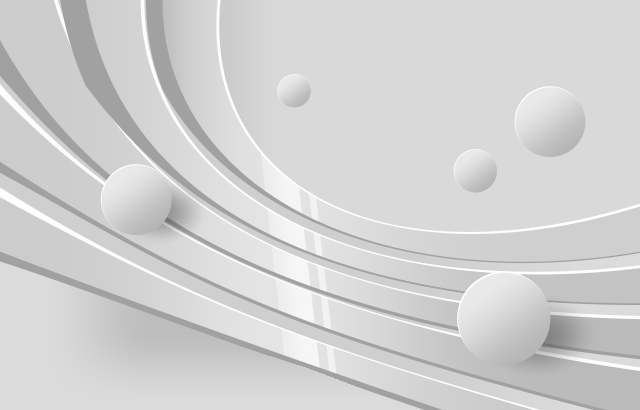
This background is drawn by a Shadertoy shader. Its source:

```glsl
// Pale grey curved steps sweep round an open wall, with matte balls floating before them.
// Every step edge is a conic arc given by two ends, a tangent crossing and a weight;
// steps are painted from the outermost inwards, then the balls and their soft shadows.

const float WIDTH = 768.0;           // canvas width in design units
const float DARK_EDGE = 0.63;
const float RIM_LIGHT = 0.995;
const float GLOSS = 0.965;
const float GLOSS_X = 335.0;         // where the steps catch most light
const float EDGE_TAPER = 75.0;       // how fast edges thin out to the right
const vec3 WALL = vec3(0.856, 0.850, 0.852);
const int STEPS = 5;
const int BALLS = 5;

struct Arc { vec2 start, corner, end; float weight; };

const Arc LOWER[STEPS] = Arc[STEPS](
    Arc(vec2(0, 190), vec2(370, 50), vec2(768, -78), 1.0),
    Arc(vec2(0, 298), vec2(290, 110), vec2(768, -10), 1.6),
    Arc(vec2(0, 444), vec2(171, 131), vec2(768, 65), 1.08),
    Arc(vec2(103, 492), vec2(167, 128), vec2(768, 128), 0.96),
    Arc(vec2(195, 492), vec2(193, 92), vec2(768, 190), 0.72));
const Arc UPPER[STEPS] = Arc[STEPS](
    Arc(vec2(0, 261), vec2(282, 97), vec2(768, -34), 1.5),
    Arc(vec2(0, 385), vec2(235, 126), vec2(768, 49), 1.13),
    Arc(vec2(67, 492), vec2(177, 122), vec2(768, 111), 1.0),
    Arc(vec2(171, 492), vec2(172, 99), vec2(768, 172), 0.77),
    Arc(vec2(263, 492), vec2(221, 74), vec2(768, 246), 0.70));

// Dark edge: base thickness, extra thickness at the left end
const vec2 EDGE[STEPS] = vec2[STEPS](vec2(7, 4), vec2(4, 8), vec2(4, 18), vec2(2, 28), vec2(1.5, 18));
// Light rim: extra width at the left end, extra width at the right end
const vec2 RIM[STEPS] = vec2[STEPS](vec2(9, 1), vec2(7, 3), vec2(3, 2.5), vec2(3, 2), vec2(2, 1.8));
const float RIGHT_SHADE[STEPS] = float[STEPS](0.79, 0.73, 0.73, 0.765, 0.81);

// Ball centre, radius, shadow strength
const vec4 BALL[BALLS] = vec4[BALLS](
    vec4(353, 383, 20, 0), vec4(660, 346, 42.5, 0), vec4(570.5, 287, 26, 0),
    vec4(163.5, 252.5, 42.5, 0.32), vec4(604.5, 110, 56, 0.32));

float cross2(vec2 a, vec2 b) { return a.x * b.y - a.y * b.x; }

float cover(float d, float pixel) { return clamp(0.5 - d / pixel, 0.0, 1.0); }

// Approximate signed distance to a conic arc, negative on the chord side
float arcDistance(vec2 p, Arc arc) {
    vec2 u = arc.start - arc.corner, v = arc.end - arc.corner, q = p - arc.corner;
    float area = cross2(u, v);
    float a = cross2(q, v) / area, c = cross2(u, q) / area, b = 1.0 - a - c;
    if (b < -0.1) return -1000.0;
    if (a < 0.0 && c < 0.0) return 1000.0;
    vec2 gradA = vec2(v.y, -v.x) / area, gradC = vec2(-u.y, u.x) / area;
    float k = 4.0 * arc.weight * arc.weight;
    vec2 slope = -2.0 * b * (gradA + gradC) - k * (c * gradA + a * gradC);
    return (b * b - k * a * c) / max(length(slope), 1e-6);
}

float floorShade(vec2 p) {
    return 0.86 - 0.12 * smoothstep(45.0, 190.0, p.x) * smoothstep(5.0, 100.0, p.y);
}

// Face of a step: bright in the middle, crossed by two slanted glossy streaks
float faceShade(vec2 p, int i, float pixel) {
    float away = (p.x - GLOSS_X) / (p.x < GLOSS_X ? 150.0 : 160.0);
    float base = mix(0.80, RIGHT_SHADE[i], smoothstep(330.0, 640.0, p.x));
    float shade = mix(base, 0.895, exp(-away * away));
    float s = p.x + 0.115 * (p.y - 292.0);
    float wide = cover(abs(s - 335.5) - 20.5, pixel) * mix(0.55, 1.0, smoothstep(315.0, 345.0, s));
    float thin = cover(abs(s - 371.0) - 4.0, pixel) * 0.8;
    return mix(shade, GLOSS, max(wide, thin));
}

vec3 paintSteps(vec3 col, vec2 p, float pixel) {
    vec3 wall = WALL - 0.06 * (1.0 - smoothstep(255.0, 345.0, p.x));
    vec3 gap = vec3(mix(0.81, 0.86, smoothstep(480.0, 720.0, p.x)));
    for (int i = 0; i < STEPS; i++) {
        bool innermost = i == STEPS - 1;
        float low = arcDistance(p, LOWER[i]), high = arcDistance(p, UPPER[i]);
        float taper = exp(-max(p.x - LOWER[i].start.x, 0.0) / EDGE_TAPER);
        float face = faceShade(p, i, pixel);
        if (innermost) face -= 0.10 * exp(-max(p.x - 195.0, 0.0) / 45.0);
        col = mix(col, vec3(DARK_EDGE), cover(low - EDGE[i].x - EDGE[i].y * taper, pixel));
        col = mix(col, vec3(face), cover(low, pixel));
        col = mix(col, innermost ? wall : gap, cover(high, pixel));
        float rim = 1.4 + RIM[i].x * exp(-max(p.x - UPPER[i].start.x, 0.0) / 110.0)
                  + RIM[i].y * smoothstep(430.0, 700.0, p.x);
        col = mix(col, vec3(RIM_LIGHT), cover(abs(high) - 0.5 * rim, pixel));
    }
    return col;
}

vec3 paintBall(vec3 col, vec2 p, vec4 ball, float pixel) {
    vec2 q = (p - ball.xy) / ball.z;
    // Soft shadow to the lower right
    vec2 s = (q - vec2(0.72, -0.36)) / vec2(1.35, 0.95);
    float soft = max(1.0 - dot(s, s), 0.0);
    col *= 1.0 - ball.w * soft * soft;
    // Matte body lit from the upper left, with a bright crescent
    float light = dot(q, normalize(vec2(-0.6, 0.8)));
    float shade = mix(0.71, 0.915, smoothstep(-1.1, 0.85, light));
    float body = cover((length(q) - 1.0) * ball.z, pixel);
    float inner = cover((length(q - vec2(0.025, -0.03)) - 1.0) * ball.z, pixel);
    return mix(col, vec3(mix(RIM_LIGHT, shade, inner)), body);
}

void mainImage(out vec4 fragColor, in vec2 fragCoord) {
    float pixel = WIDTH / iResolution.x;
    vec2 p = fragCoord * pixel;
    vec3 col = paintSteps(vec3(floorShade(p)), p, pixel);
    for (int i = 0; i < BALLS; i++) col = paintBall(col, p, BALL[i], pixel);
    fragColor = vec4(col, 1.0);
}
```
